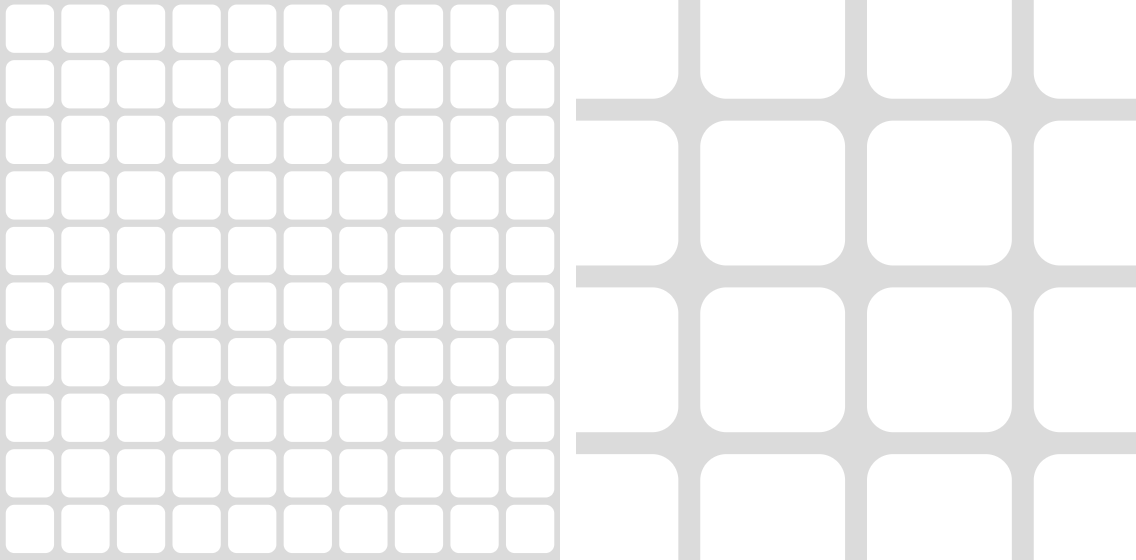
Left: the whole. Right: its middle third, enlarged.
Write a three.js fragment shader that draws this pattern.

```glsl
varying vec2 vUv;

float roundedSquare(vec2 p, float halfSize, float radius) {
  vec2 q = abs(p) - halfSize + radius;
  return length(max(q, 0.0)) + min(max(q.x, q.y), 0.0) - radius;
}

void main() {
  // Ten tiles each way, measured from the centre of the lower left one
  float pitch = 0.09925;
  vec2 fromFirst = vUv - vec2(0.0534, 0.0555);
  vec2 local = (fract(fromFirst / pitch + 0.5) - 0.5) * pitch;

  // White tiles over grey gaps, with a one pixel soft edge
  float edge = roundedSquare(local, 0.0431, 0.0155);
  float tile = clamp(0.5 - edge / fwidth(vUv.x), 0.0, 1.0);
  vec3 gapGrey = vec3(0.86);
  gl_FragColor = vec4(mix(gapGrey, vec3(1.0), tile), 1.0);
}
```
